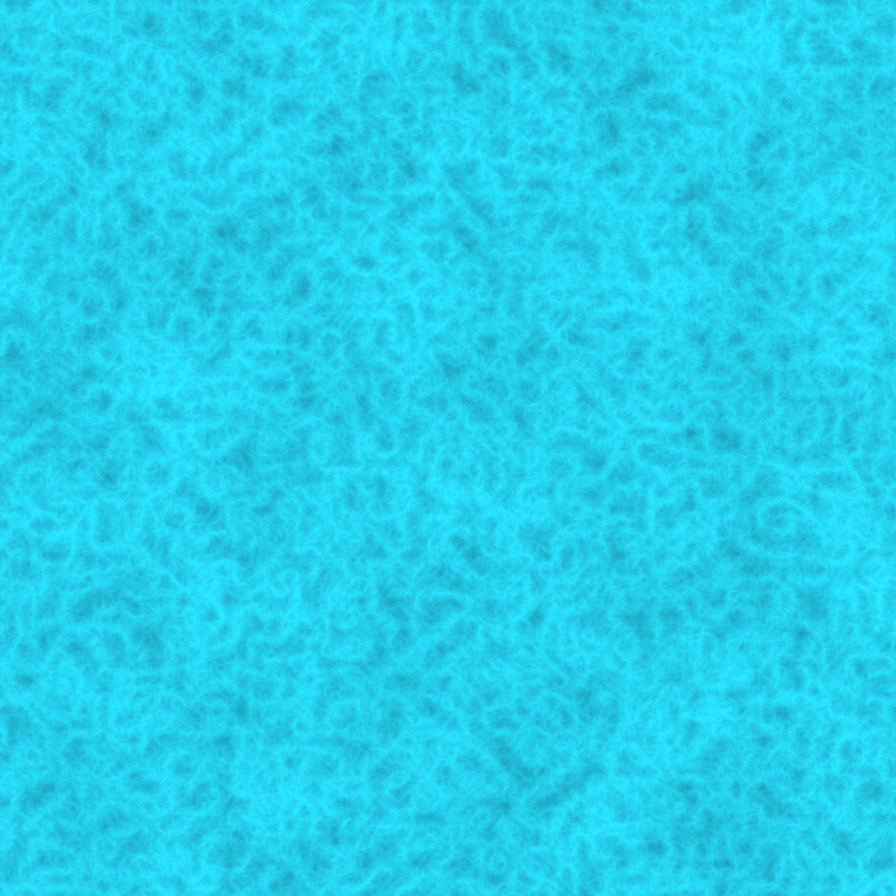
Reproduce this texture procedurally as a Shadertoy shader.

```glsl
// Cloudy cyan water: folded gradient noise (turbulence) summed over octaves
// gives thin bright veins between soft dark blots; a broad signed noise
// drifts the brightness slowly across the canvas.

#define LIGHT_COLOR vec3(0.171, 0.935, 1.038)
#define SHADE_COLOR vec3(0.052, 0.255, 0.245)
#define BLOT_FREQUENCY 29.0
#define OCTAVES 5
#define GAIN 0.68
#define FOLD_SOFTNESS 0.02
#define DRIFT_FREQUENCY 8.0
#define DRIFT_AMOUNT 0.3

// Random unit gradient of a lattice corner
vec2 cornerGradient(vec2 cell) {
    float random = fract(sin(dot(cell, vec2(127.1, 311.7))) * 43758.5453);
    float angle = 6.28319 * random;
    return vec2(cos(angle), sin(angle));
}

float gradientNoise(vec2 p) {
    vec2 cell = floor(p);
    vec2 f = p - cell;
    vec2 blend = f * f * f * (f * (f * 6.0 - 15.0) + 10.0);
    vec2 right = vec2(1.0, 0.0);
    vec2 up = vec2(0.0, 1.0);
    float a = dot(cornerGradient(cell), f);
    float b = dot(cornerGradient(cell + right), f - right);
    float c = dot(cornerGradient(cell + up), f - up);
    float d = dot(cornerGradient(cell + 1.0), f - 1.0);
    return mix(mix(a, b, blend.x), mix(c, d, blend.x), blend.y);
}

// Sum of folded octaves, each turned so the lattices do not line up
float turbulence(vec2 p) {
    mat2 turnAndDouble = 2.0 * mat2(0.8, 0.6, -0.6, 0.8);
    float sum = 0.0;
    float amplitude = 1.0;
    for (int i = 0; i < OCTAVES; i++) {
        float n = gradientNoise(p);
        sum += amplitude * sqrt(n * n + FOLD_SOFTNESS * FOLD_SOFTNESS);
        p = turnAndDouble * p + vec2(17.3, 9.1);
        amplitude *= GAIN;
    }
    return sum;
}

void mainImage(out vec4 fragColor, in vec2 fragCoord) {
    vec2 uv = fragCoord / min(iResolution.x, iResolution.y);
    mat2 tilt = mat2(0.8, -0.6, 0.6, 0.8);

    float shade = turbulence(tilt * uv * BLOT_FREQUENCY + 3.7);
    shade += DRIFT_AMOUNT * gradientNoise(uv * DRIFT_FREQUENCY + 41.9);

    vec3 color = LIGHT_COLOR - SHADE_COLOR * shade;
    fragColor = vec4(clamp(color, 0.0, 1.0), 1.0);
}
```
